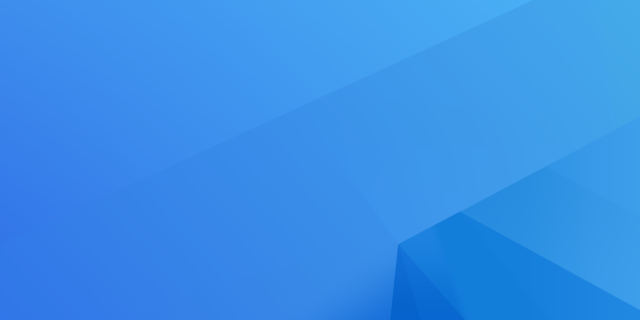
This background is drawn by a Shadertoy shader. Its source:

```glsl
// Blue folded-paper background: broad translucent facets with a dark fan at lower right.
#define HUB vec2(1.245, 0.237)        // point where the fan edges meet
#define RIDGE_END vec2(2.0, 0.635)    // ridge from the hub to the right border
#define FOLD_START vec2(1.4375, 0.3385)
#define FOLD_END vec2(2.0, 0.031)
#define SHEET_LEFT vec2(0.0, 0.237)   // long diagonal of the large sheet
#define SHEET_RIGHT vec2(1.667, 1.0)
#define CREASE_LIFT 0.013
#define SHADE_WIDTH 0.24
#define SOFT 0.018                    // half width of the faint folds

// Signed distance to the line a-b, positive on its right-hand side.
float rightOf(vec2 p, vec2 a, vec2 b) {
    vec2 d = normalize(b - a);
    return dot(p - a, vec2(d.y, -d.x));
}

// Half plane on the right-hand side of a-b, with an edge of the given half width.
float softFacet(vec2 p, vec2 a, vec2 b, float halfWidth) {
    return smoothstep(-halfWidth, halfWidth, rightOf(p, a, b));
}

// Antialiased half plane.
float facet(vec2 p, vec2 a, vec2 b) {
    return softFacet(p, a, b, 0.9 / iResolution.y);
}

vec3 fourCorners(vec2 uv, vec3 bottomLeft, vec3 bottomRight, vec3 topLeft, vec3 topRight) {
    return mix(mix(bottomLeft, bottomRight, uv.x), mix(topLeft, topRight, uv.x), uv.y);
}

void mainImage(out vec4 fragColor, in vec2 fragCoord) {
    vec2 uv = fragCoord / iResolution.xy;
    vec2 p = uv * vec2(2.0, 1.0);

    // Bright backdrop and the large sheet below the diagonal
    vec3 color = fourCorners(uv, vec3(0.185, 0.43, 0.905), vec3(0.27, 0.665, 0.935),
                                 vec3(0.24, 0.555, 0.93), vec3(0.295, 0.71, 0.96));
    vec3 sheet = fourCorners(uv, vec3(0.193, 0.462, 0.91), vec3(0.24, 0.605, 0.90),
                                 vec3(0.215, 0.525, 0.915), vec3(0.267, 0.665, 0.925));
    color = mix(color, sheet, facet(p, SHEET_LEFT, SHEET_RIGHT));

    // Faint crease rising from the hub, and a cool strip at the right
    float crease = softFacet(p, HUB, vec2(0.977, 0.609), 0.006);
    float creaseFade = 1.0 - smoothstep(0.25, 0.65, p.y);
    color += CREASE_LIFT * crease * creaseFade * vec3(0.8, 1.0, 1.0);
    float strip = softFacet(p, vec2(1.966, 0.323), vec2(1.862, 1.0), SOFT);
    color += strip * vec3(0.0, 0.004, -0.012);

    // Soft shadow left of the fan
    float fanSide = facet(p, vec2(1.219, 0.0), HUB);
    float shade = smoothstep(-0.03, SHADE_WIDTH, rightOf(p, vec2(0.911, 0.0), HUB));
    color = mix(color, vec3(0.07, 0.415, 0.835), shade * (1.0 - fanSide));

    // Facet under the ridge, darkest beside its faint inner fold
    float fan = fanSide * facet(p, HUB, RIDGE_END);
    vec3 ridge = mix(vec3(0.165, 0.56, 0.885), vec3(0.24, 0.62, 0.92),
                     smoothstep(1.5, 2.05, p.x));
    float innerFold = softFacet(p, vec2(1.706, 0.479), vec2(2.0, 0.323), 0.006);
    ridge -= 0.014 * innerFold * smoothstep(0.10, 0.45, p.y);
    color = mix(color, ridge, fan);

    // Deep facet under the fold, with a faint pleat near the hub
    vec3 deep = mix(vec3(0.075, 0.49, 0.855), vec3(0.12, 0.525, 0.875),
                    smoothstep(1.6, 2.0, p.x));
    vec3 pleat = mix(vec3(0.05, 0.45, 0.83), vec3(0.12, 0.515, 0.88),
                     smoothstep(0.03, 0.30, p.y));
    float pleatSide = softFacet(p, vec2(1.453, 0.0), vec2(1.354, 0.297), SOFT);
    deep = mix(pleat, deep, pleatSide);
    deep += 0.008 * softFacet(p, vec2(1.719, 0.0), FOLD_START, SOFT);
    color = mix(color, deep, fan * facet(p, FOLD_START, FOLD_END));

    // Narrow dark wedges below the hub
    vec3 wedge = mix(vec3(0.03, 0.405, 0.815), vec3(0.08, 0.455, 0.85),
                     smoothstep(0.0, 0.24, p.y));
    wedge -= vec3(0.01, 0.02, 0.015) * facet(p, HUB, vec2(1.315, 0.0));
    color = mix(color, wedge, fan * facet(p, HUB, vec2(1.453, 0.0)));

    fragColor = vec4(color, 1.0);
}
```
